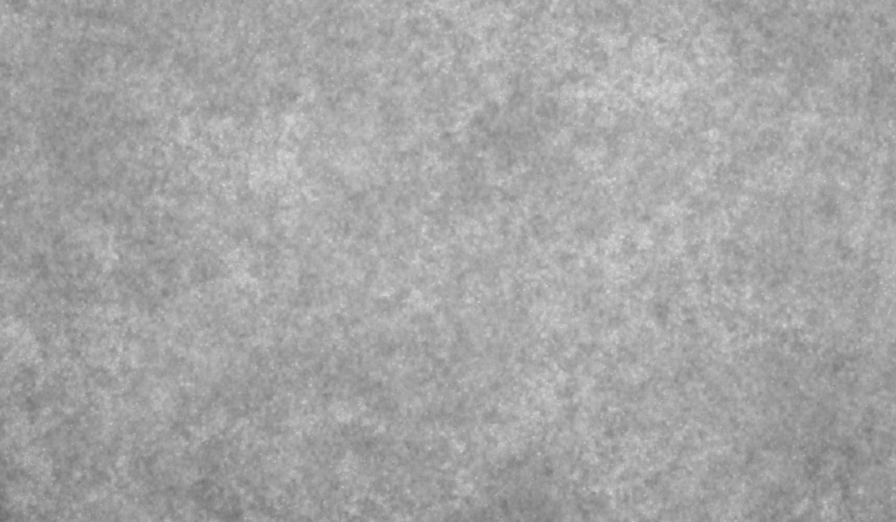
Give the GLSL for this texture, as a Shadertoy shader.

```glsl
const float BASE_TONE = 0.673;
const vec2  LIGHT_CENTRE = vec2(0.58, 0.64);
const float EDGE_FALLOFF = 0.062;
const float CLOUD_SCALE = 4.0;
const float CLOUD_CONTRAST = 0.15;
const float MOTTLE_SCALE = 34.0;
const float MOTTLE_CONTRAST = 0.17;
const float GRAIN_SCALE = 125.0;
const float GRAIN_CONTRAST = 0.12;
const float STAIN_DEPTH = 0.045;
const float PATCH_LIFT = 0.028;
const float FLECK_LIFT = 0.075;
const float PIT_DEPTH = 0.035;

vec3 hash3(vec2 cell) {
    vec3 q = fract(cell.xyx * vec3(0.1031, 0.1030, 0.0973));
    q += dot(q, q.yxz + 33.33);
    return fract((q.xxy + q.yzz) * q.zyx);
}

float valueNoise(vec2 p) {
    vec2 cell = floor(p);
    vec2 f = fract(p);
    f = f * f * (3.0 - 2.0 * f);
    float low = mix(hash3(cell).x, hash3(cell + vec2(1, 0)).x, f.x);
    float high = mix(hash3(cell + vec2(0, 1)).x, hash3(cell + vec2(1, 1)).x, f.x);
    return mix(low, high, f.y);
}

// Layered noise, centred on zero
float layers(vec2 p, int count, float gain) {
    float sum = 0.0, total = 0.0, weight = 1.0;
    for (int i = 0; i < count; i++) {
        sum += weight * (valueNoise(p) - 0.5);
        total += weight;
        weight *= gain;
        p = mat2(1.6, 1.2, -1.2, 1.6) * p + 17.3;
    }
    return sum / total;
}

// Cellular field of small round flecks; some are hollow rings
float flecks(vec2 p, float density, float pixel) {
    vec2 cell = floor(p);
    float cover = 0.0;
    float soft = max(0.1, pixel * 0.6);
    for (int y = -1; y <= 1; y++)
    for (int x = -1; x <= 1; x++) {
        vec2 id = cell + vec2(x, y);
        vec3 place = hash3(id);
        vec3 kind = hash3(id + 71.7);
        vec2 offset = p - id - place.xy;
        float dist = length(offset * vec2(1.0, mix(0.8, 1.25, kind.z)));
        float radius = mix(0.15, 0.4, place.z * place.z);
        float disc = 1.0 - smoothstep(radius - soft, radius + soft, dist);
        float hollow = step(0.65, kind.y) * 0.8;
        disc *= 1.0 - hollow * (1.0 - smoothstep(0.0, radius, dist));
        float present = smoothstep(0.0, 0.1, density - kind.x);
        cover = max(cover, disc * present * mix(0.4, 1.0, kind.z));
    }
    return cover;
}

void mainImage(out vec4 fragColor, in vec2 fragCoord) {
    vec2 uv = fragCoord / iResolution.xy;
    vec2 p = fragCoord / iResolution.y;
    float pixel = 1.0 / iResolution.y;

    // Broad light, falling off toward the edges
    vec2 away = (uv - LIGHT_CENTRE) / LIGHT_CENTRE;
    float tone = BASE_TONE - EDGE_FALLOFF * dot(away, away);

    // Clouds, mottling and fine grain
    float cloud = layers(p * CLOUD_SCALE + 5.1, 5, 0.72);
    float mottle = layers(p * MOTTLE_SCALE + 31.0, 3, 0.9);
    float grain = layers(p * GRAIN_SCALE * vec2(1.0, 0.85), 2, 0.6);
    tone += CLOUD_CONTRAST * cloud + MOTTLE_CONTRAST * mottle + GRAIN_CONTRAST * grain;

    // Ragged dark stains, stronger low down, and pale worn patches
    float stain = layers(p * 7.0 + 47.0, 4, 0.8) + 0.35 * mottle;
    tone -= STAIN_DEPTH * smoothstep(0.08, 0.24, stain) * mix(1.3, 0.3, uv.y);
    float worn = layers(p * 5.5 + 83.0, 5, 0.75) + 0.4 * mottle;
    float patchCover = smoothstep(0.05, 0.2, worn);
    tone += PATCH_LIFT * patchCover;

    // Pale flecks gather on the patches; dark pits lie everywhere
    float density = 0.2 + 0.35 * patchCover + 0.5 * cloud;
    float pale = 0.0;
    float scale = 48.0;
    for (int i = 0; i < 3; i++) {
        float layer = flecks(p * scale + float(i) * 19.0, density, pixel * scale);
        pale = max(pale, layer * mix(0.75, 1.0, float(i) * 0.5));
        scale *= 1.45;
    }
    float pits = flecks(p * 66.0 + 101.0, 0.22 - 0.4 * cloud, pixel * 66.0);
    tone += FLECK_LIFT * pale - PIT_DEPTH * pits;

    fragColor = vec4(vec3(clamp(tone, 0.0, 1.0)), 1.0);
}
```
